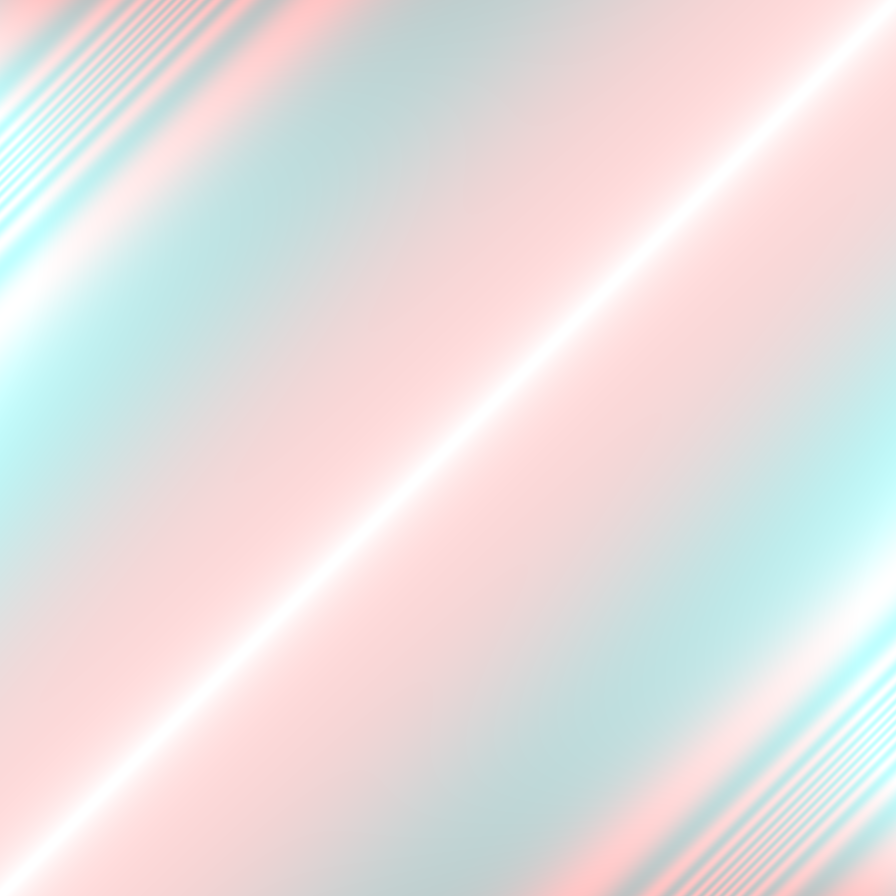
A Shadertoy shader for this background:

```glsl
// Pastel diagonal silk: a white glowing crease along the main diagonal, with
// pink and cyan folds that tighten into fine stripes towards two corners.
// Red follows a chirped cosine; green and blue share a soft saddle gradient.

const float PI = 3.14159265;

// Cosine whose frequency peaks at `center` and relaxes over `width`.
float chirpWave(float dist, float center, float width, float turns) {
    float offset = abs(dist - center);
    float calm = smoothstep(-0.1, 0.5, dist);   // flattens near the crease
    return cos(turns * atan(width, offset) * calm);
}

// Light falling off exponentially on both sides of the crease.
float creaseGlow(float dist, float radius) {
    return exp(-dist / radius);
}

// Shared green-blue level: rises in the folds, dims at the far corners.
float coolBase(float dist) {
    return 0.84 + 0.06 * smoothstep(0.2, 0.6, dist)
                - 0.08 * smoothstep(0.82, 1.0, dist);
}

// Saddle: brighter towards the left and right edges, darker at top and bottom.
float saddleTilt(float across, float along, float strength) {
    return strength * across * across * across * along;
}

void mainImage(out vec4 fragColor, in vec2 fragCoord) {
    vec2 uv = fragCoord / iResolution.xy;

    // Diagonal axes: signed distance across the crease, position along it
    float across = uv.y - uv.x;
    float along = 1.0 - uv.x - uv.y;
    float dist = abs(across);

    // Folds and fine stripes
    float warm = 0.875 + 0.125 * chirpWave(dist, 0.8, 0.042, 24.0);
    float cool = coolBase(dist) + saddleTilt(across, along, 1.35);

    // White crease
    float glow = creaseGlow(dist, 0.045);
    vec3 color = vec3(warm, cool, cool) + vec3(0.04, 0.18, 0.18) * glow;

    fragColor = vec4(clamp(color, 0.0, 1.0), 1.0);
}
```
